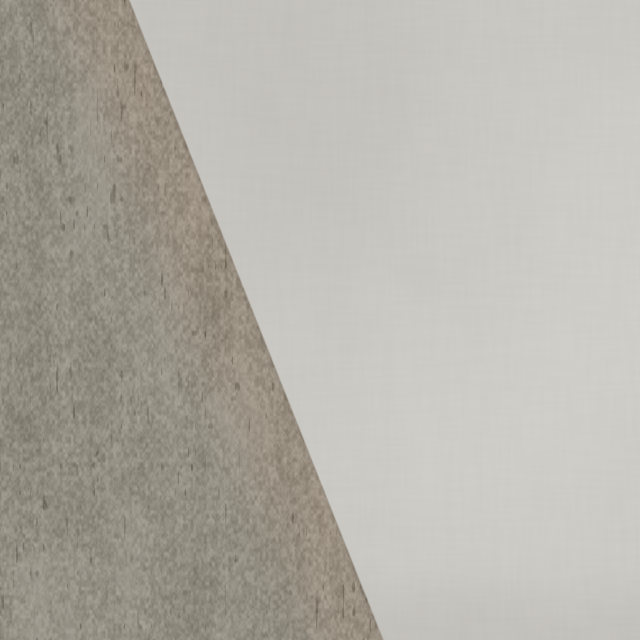
Reproduce this texture procedurally as a Shadertoy shader.

```glsl
const vec3 STONE_DARK = vec3(0.50, 0.49, 0.44);
const vec3 STONE_MID = vec3(0.575, 0.558, 0.512);
const vec3 STONE_LIGHT = vec3(0.64, 0.625, 0.58);
const vec3 STONE_WARM = vec3(0.025, -0.002, -0.012);
const vec3 WALL_SHADE = vec3(0.745, 0.735, 0.712);
const vec3 WALL_LIGHT = vec3(0.805, 0.797, 0.777);

const float EDGE_TOP = 0.202;      // x of the boundary at y = 1
const float EDGE_BOTTOM = 0.599;   // x of the boundary at y = 0
const float GRAIN_STRENGTH = 0.17;
const float CRACK_STRENGTH = 0.11;
const float WEAVE_STRENGTH = 0.008;

// Stone patches: centre, radii; paired with signed tone
const int PATCH_COUNT = 7;
const vec4 PATCHES[PATCH_COUNT] = vec4[](
    vec4(0.07, 0.06, 0.060, 0.075),
    vec4(0.37, 0.32, 0.055, 0.130),
    vec4(0.15, 0.76, 0.030, 0.200),
    vec4(0.21, 0.13, 0.025, 0.100),
    vec4(0.33, 0.54, 0.045, 0.140),
    vec4(0.03, 0.38, 0.080, 0.130),
    vec4(0.20, 0.87, 0.040, 0.120));
const float PATCH_TONES[PATCH_COUNT] = float[](0.55, 0.48, 0.32, 0.32, -0.34, -0.15, -0.15);

float hash(vec2 p) {
    return fract(sin(dot(p, vec2(127.1, 311.7))) * 43758.5453);
}

float noise(vec2 p) {
    vec2 cell = floor(p);
    vec2 f = fract(p);
    f = f * f * (3.0 - 2.0 * f);
    return mix(mix(hash(cell), hash(cell + vec2(1, 0)), f.x),
               mix(hash(cell + vec2(0, 1)), hash(cell + vec2(1, 1)), f.x), f.y);
}

float fbm(vec2 p) {
    float sum = 0.0;
    float amplitude = 0.5;
    for (int octave = 0; octave < 4; octave++) {
        sum += amplitude * noise(p);
        p = p * 2.03 + 17.3;
        amplitude *= 0.5;
    }
    return sum / 0.9375;
}

float blob(vec2 p, vec2 centre, vec2 radii) {
    vec2 d = (p - centre) / radii;
    return exp(-dot(d, d));
}

vec3 stone(vec2 p) {
    // Broad vertical streaks and ragged patches
    float streaks = fbm(p * vec2(22.0, 4.5) + 3.0);
    float mottling = fbm(p * vec2(48.0, 17.0) + 31.0);
    float tone = 0.9 * (streaks - 0.5) + 0.65 * (mottling - 0.5);
    vec2 ragged = p + (vec2(fbm(p * 28.0), fbm(p * 23.0 + 9.0)) - 0.5) * vec2(0.05, 0.10);
    for (int i = 0; i < PATCH_COUNT; i++) {
        tone += PATCH_TONES[i] * blob(ragged, PATCHES[i].xy, PATCHES[i].zw);
    }
    vec3 color = mix(STONE_MID, STONE_LIGHT, clamp(tone, 0.0, 1.0));
    color = mix(color, STONE_DARK, clamp(-tone, 0.0, 1.0));

    // Warm tint along the boundary
    float edgeX = mix(EDGE_BOTTOM, EDGE_TOP, p.y);
    color += STONE_WARM * smoothstep(0.20, 0.02, edgeX - p.x) * (0.5 + 0.6 * streaks);

    // Elongated grain and sparse short cracks
    float grain = 0.6 * noise(p * vec2(240.0, 135.0)) + 0.4 * noise(p * vec2(390.0, 250.0) + 7.0);
    float calm = 1.0 - 0.45 * smoothstep(0.1, 0.5, tone);
    color += (grain - 0.5) * GRAIN_STRENGTH * calm;
    float cracks = noise(p * vec2(190.0, 48.0) + 51.0) * (0.7 + 0.5 * mottling);
    color -= CRACK_STRENGTH * smoothstep(0.80, 0.98, cracks);
    return color;
}

vec3 wall(vec2 p) {
    // Soft light pools and shaded margins
    float light = 0.60 + 0.24 * smoothstep(0.35, 0.95, p.x);
    light += 0.22 * blob(p, vec2(0.70, 0.34), vec2(0.38, 0.22));
    light += 0.12 * blob(p, vec2(0.98, 0.62), vec2(0.18, 0.28));
    light -= 0.16 * blob(p, vec2(0.42, 0.80), vec2(0.16, 0.30));
    light -= 0.12 * blob(p, vec2(0.66, 0.80), vec2(0.14, 0.18));
    light -= 0.50 * smoothstep(0.14, 0.0, p.y);
    light -= 0.12 * smoothstep(0.75, 1.0, p.y);

    // Cloudy paint and a faint woven texture
    light += 0.32 * (fbm(p * vec2(7.0, 4.0) + 5.0) - 0.5);
    vec3 color = mix(WALL_SHADE, WALL_LIGHT, clamp(light, 0.0, 1.1));
    float weave = noise(p * vec2(210.0, 24.0)) + noise(p * vec2(24.0, 210.0) + 13.0) - 1.0;
    return color + WEAVE_STRENGTH * weave;
}

void mainImage(out vec4 fragColor, in vec2 fragCoord) {
    vec2 p = fragCoord / iResolution.xy;

    // Signed distance to the slanted boundary, positive on the wall
    vec2 edgeNormal = normalize(vec2(1.0, EDGE_BOTTOM - EDGE_TOP));
    float side = dot(p - vec2(EDGE_BOTTOM, 0.0), edgeNormal);
    float softness = 1.2 / iResolution.y;

    vec3 stoneColor = stone(p) * (1.0 - 0.07 * smoothstep(-0.010, 0.0, side));
    vec3 color = mix(stoneColor, wall(p), smoothstep(-softness, softness, side));
    fragColor = vec4(color, 1.0);
}
```
